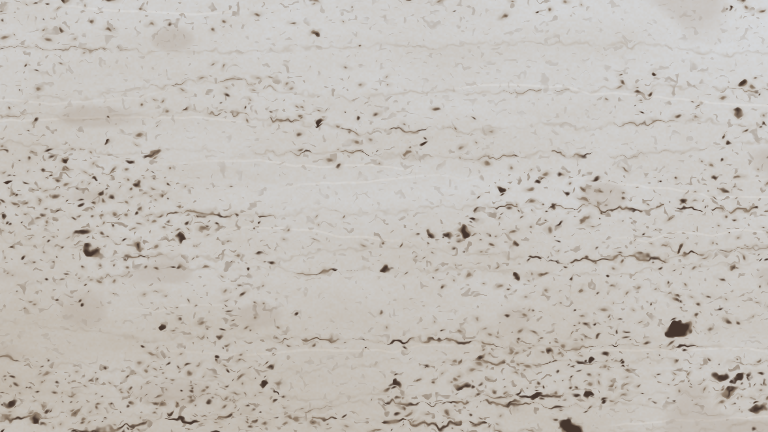
A WebGL 1 fragment shader for this texture:

```glsl
precision highp float;
// Pale travertine slab with horizontal bedding, ragged pits, broken cracks and light veins.
uniform vec2 u_resolution;

float hash(vec2 p) {
  vec3 q = fract(p.xyx * 0.1031);
  q += dot(q, q.yzx + 33.33);
  return fract((q.x + q.y) * q.z);
}

float noise(vec2 p) {
  vec2 i = floor(p), f = fract(p);
  f = f * f * (3.0 - 2.0 * f);
  return mix(mix(hash(i), hash(i + vec2(1, 0)), f.x),
             mix(hash(i + vec2(0, 1)), hash(i + vec2(1, 1)), f.x), f.y);
}

float fbm(vec2 p) {
  float sum = 0.0, amp = 0.5;
  for (int i = 0; i < 5; i++) {
    sum += amp * noise(p);
    p = mat2(1.9, 0.3, -0.3, 1.9) * p + 17.3;
    amp *= 0.55;
  }
  return sum;
}

// How porous the stone is: two rich beds, broken into patches
float porosity(vec2 p) {
  float middle = (p.y - 0.52) / 0.1, low = (p.y - 0.1) / 0.12;
  float beds = 0.4 + exp(-middle * middle) * (1.0 - 0.4 * p.x) + 0.9 * exp(-low * low);
  return 2.0 * beds * smoothstep(0.25, 0.75, noise(p * vec2(4.0, 9.0) + 3.0));
}

// Distance to the nearest scattered, sheared elliptical pit
float pitDistance(vec2 p, float cells, float chance, float radius) {
  vec2 home = floor(p * cells);
  float d = 1.0;
  for (int j = -1; j <= 1; j++) {
    for (int i = -1; i <= 1; i++) {
      vec2 cell = home + vec2(i, j), seed = cell + cells * 7.3;
      vec2 centre = (cell + vec2(hash(seed), hash(seed + 31.7))) / cells;
      if (hash(seed + 83.9) < chance * porosity(centre)) {
        vec2 v = p - centre;
        v.y += (hash(seed + 11.3) - 0.6) * 0.9 * v.x;
        v.x *= mix(0.4, 0.95, hash(seed + 47.7));
        float size = hash(seed + 57.1);
        d = min(d, length(v) - radius * mix(0.25, 1.0, size * size));
      }
    }
  }
  return d;
}

// Distance to thin cracks that follow the bedding and fade in and out
float crackDistance(vec2 p) {
  float d = 1.0;
  for (int i = 0; i < 12; i++) {
    float k = float(i), row = k * 9.7;
    float level = pow((k + hash(vec2(k, 5.0))) / 12.0, 1.4);
    float bend = 0.07 * noise(vec2(p.x * 2.2, row)) + 0.02 * noise(vec2(p.x * 11.0, row));
    float open = smoothstep(0.5, 0.8, noise(vec2(p.x * 4.0, row + 2.0)));
    open *= smoothstep(0.25, 0.7, noise(vec2(p.x * 38.0, row + 4.0)));
    d = min(d, abs(p.y - level - bend + 0.045) + 0.0022 - 0.0058 * open * (1.1 - 0.6 * level));
  }
  return d;
}

// Brightness of pale, scalloped growth lines
float veins(vec2 p) {
  float light = 0.0;
  for (int i = 0; i < 9; i++) {
    float k = float(i), row = k * 5.3 + 40.0;
    float level = (k + hash(vec2(k, 8.0))) / 9.0;
    float scallop = 0.035 * abs(noise(vec2(p.x * 7.0, row)) - 0.5) + 0.08 * noise(vec2(p.x * 1.7, row));
    float shown = smoothstep(0.5, 0.75, noise(vec2(p.x * 2.5, row + 3.0)));
    light += shown * (1.0 - smoothstep(0.0007, 0.004, abs(p.y - level - scallop + 0.04)));
  }
  return min(light, 1.0);
}

void main() {
  vec2 p = gl_FragCoord.xy / u_resolution.y;
  float pixel = 1.0 / u_resolution.y;

  // Ragged coordinates for every hollow
  vec2 ragged = p + 0.016 * (vec2(noise(p * 48.0), noise(p * 48.0 + 70.0)) - 0.5)
                  + 0.007 * (vec2(noise(p * 120.0), noise(p * 120.0 + 30.0)) - 0.5);

  // Stone: cool grey above, warm cream below, clouded and grainy
  float cloud = fbm(p * vec2(3.0, 9.0)) - 0.48;
  float grain = noise(p * vec2(110.0, 170.0)) + noise(p * 230.0 + 9.0) - 1.0;
  float warmth = 0.8 + 1.3 * (0.5 - p.y) + 0.35 * (0.9 - p.x) + 1.5 * cloud + 0.6 * grain;
  vec3 stone = mix(vec3(0.825, 0.825, 0.825), vec3(0.76, 0.73, 0.69), warmth * 0.5);
  stone += 0.014 * grain + 0.028 * veins(p + 0.004 * noise(p * 40.0));

  // Faint stains and fine pinprick speckles
  float stain = smoothstep(0.78, 0.9, noise(p * vec2(5.0, 11.0) + 21.0));
  stone = mix(stone, vec3(0.70, 0.65, 0.60), 0.35 * stain);
  float speck = smoothstep(0.74, 0.95, noise(ragged * vec2(85.0, 135.0) + 50.0));
  stone = mix(stone, vec3(0.58, 0.52, 0.46), speck * min(0.2 + 0.35 * porosity(p), 0.75));

  // Pits of three sizes and cracks, with a stained rim and a dark core
  float d = min(pitDistance(ragged, 6.0, 0.32, 0.021), pitDistance(ragged, 16.0, 0.33, 0.009));
  d = min(d, pitDistance(p + 0.5 * (ragged - p), 40.0, 0.36, 0.0042));
  d = min(d, crackDistance(ragged));
  float patches = noise(p * 45.0 + 13.0);
  float rim = (1.0 - smoothstep(0.0, 0.009, d)) * patches * 0.55;
  float hollow = 1.0 - smoothstep(-0.5 * pixel - 0.001, 0.5 * pixel + 0.001, d);
  float depth = 1.0 - smoothstep(-0.007, 0.001, d + 0.009 * (patches - 0.5));
  vec3 inside = mix(vec3(0.56, 0.49, 0.42), vec3(0.27, 0.21, 0.18), depth);
  vec3 colour = mix(stone, vec3(0.68, 0.63, 0.57), rim);
  gl_FragColor = vec4(mix(colour, inside, hollow), 1.0);
}
```
